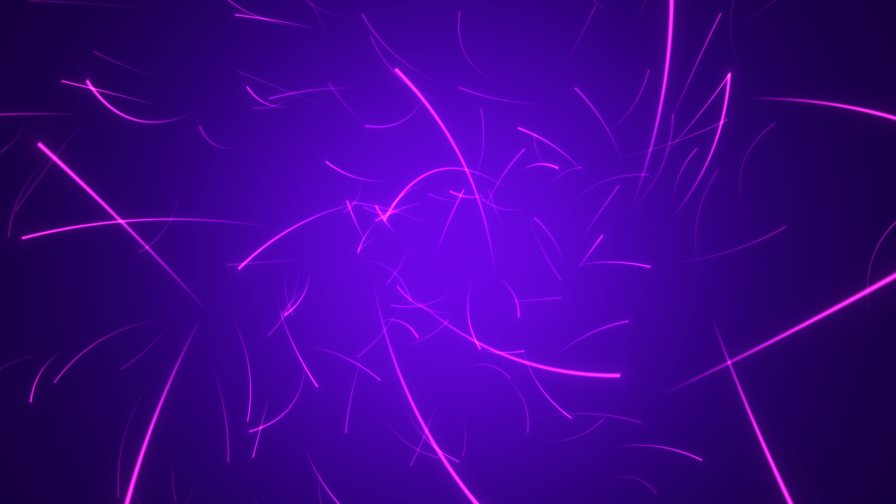
Give the GLSL for this background, as a WebGL 2 fragment shader.

```glsl
#version 300 es
precision highp float;
// Glowing magenta streaks swirling around a violet radial glow.

#define STREAK_COUNT 130
#define GLOW_FALLOFF 3.0
#define SWIRL 0.5
#define SWIRL_SPREAD 1.3
#define THIN_WIDTH 0.0015
#define HALO_STRENGTH 0.2
#define STREAK_COLOR vec3(0.68, 0.07, 0.52)
#define HOT_COLOR vec3(0.25, 0.12, 0.15)

uniform vec2 u_resolution;
out vec4 fragColor;

vec4 hash4(float n) {
    return fract(sin(n * vec4(12.989, 78.233, 39.425, 93.989) + 1.7) * 43758.5);
}

// Violet centre fading to deep indigo; blue drives the other channels.
vec3 background(vec2 p) {
    float blue = 0.22 + 0.69 * exp(-GLOW_FALLOFF * dot(p, p));
    return vec3(blue * (0.28 + 0.21 * blue), 0.036 * blue * blue * blue, blue);
}

// Light of a parabolic arc, bright and wide at the head, thin at the tail.
// A positive bend bows it to the left of the head-to-tail direction.
float streak(vec2 p, vec2 head, vec2 tail, float bend, float width) {
    vec2 chord = tail - head;
    float len = length(chord);
    vec2 along = chord / len;
    vec2 q = vec2(dot(p - head, along), dot(p - head, vec2(-along.y, along.x)));
    float t = clamp(q.x / len, 0.0, 1.0);
    float slope = 4.0 * bend * (1.0 - 2.0 * t) / len;
    float across = (q.y - 4.0 * bend * t * (1.0 - t)) / sqrt(1.0 + slope * slope);
    float dist = length(vec2(q.x - t * len, across));

    // Widen sub-pixel strokes and dim them by the same ratio.
    float taper = width * mix(1.0, 0.4, t);
    float soft = length(vec2(taper, 0.6 / u_resolution.y));
    float core = exp(-dist * dist / (soft * soft)) * taper / soft;
    float halo = HALO_STRENGTH * exp(-dist / (4.0 * taper));
    return (core + halo) * (1.0 - t * t);
}

// Small strokes scattered in rings, longer and more aligned further out.
float scatteredStreaks(vec2 p) {
    float light = 0.0;
    for (int i = 0; i < STREAK_COUNT; i++) {
        vec4 place = hash4(float(i) + 1.0);
        vec4 shape = hash4(float(i) + 301.0);
        float radius = mix(0.12, 0.98, pow(place.x, 1.2));
        float angle = 6.2832 * place.y;
        vec2 head = radius * vec2(cos(angle), sin(angle));
        float disorder = SWIRL_SPREAD * (1.0 + 1.5 * smoothstep(0.5, 0.1, radius));
        float heading = angle + 3.1416 + SWIRL + disorder * (place.z - 0.5);
        float len = mix(0.07, 0.2, shape.x) * (0.6 + radius);
        vec2 tail = head + len * vec2(cos(heading), sin(heading));
        float bend = len * mix(-0.22, 0.12, shape.y);
        float strength = mix(0.25, 0.95, shape.z * shape.z);
        light += strength * streak(p, head, tail, bend, THIN_WIDTH * mix(0.7, 1.3, shape.w));
    }
    return light;
}

// Large foreground strokes that set the composition.
float mainStreaks(vec2 p) {
    float light = 0.0;
    // Left side
    light += streak(p, vec2(-0.81, 0.213), vec2(-0.475, -0.12), 0.006, 0.0045);
    light += streak(p, vec2(-0.64, -0.51), vec2(-0.49, -0.13), 0.012, 0.005);
    light += streak(p, vec2(-0.715, 0.338), vec2(-0.507, 0.275), -0.045, 0.003);
    light += streak(p, vec2(-0.843, 0.028), vec2(-0.356, 0.05), 0.025, 0.0025);
    light += streak(p, vec2(-0.414, -0.032), vec2(-0.17, 0.1), 0.02, 0.0022);
    // Centre
    light += streak(p, vec2(-0.102, 0.361), vec2(0.093, -0.046), 0.04, 0.0032);
    light += streak(p, vec2(0.065, -0.51), vec2(-0.148, -0.06), 0.033, 0.004);
    light += streak(p, vec2(0.338, -0.245), vec2(-0.079, -0.08), 0.045, 0.0035);
    light += streak(p, vec2(-0.125, 0.065), vec2(0.12, 0.125), 0.07, 0.002);
    // Right side
    light += streak(p, vec2(0.685, -0.51), vec2(0.52, -0.12), 0.005, 0.005);
    light += streak(p, vec2(0.9, -0.04), vec2(0.42, -0.285), 0.005, 0.0055);
    light += streak(p, vec2(0.444, 0.52), vec2(0.365, 0.09), 0.02, 0.0045);
    light += streak(p, vec2(0.558, 0.35), vec2(0.442, 0.065), 0.025, 0.003);
    light += streak(p, vec2(0.9, 0.262), vec2(0.593, 0.305), -0.012, 0.004);
    return light;
}

void main() {
    vec2 p = (gl_FragCoord.xy - 0.5 * u_resolution) / u_resolution.y;
    float light = scatteredStreaks(p) + mainStreaks(p);
    vec3 color = background(p) + STREAK_COLOR * light + HOT_COLOR * light * light;
    fragColor = vec4(min(color, 1.0), 1.0);
}
```
